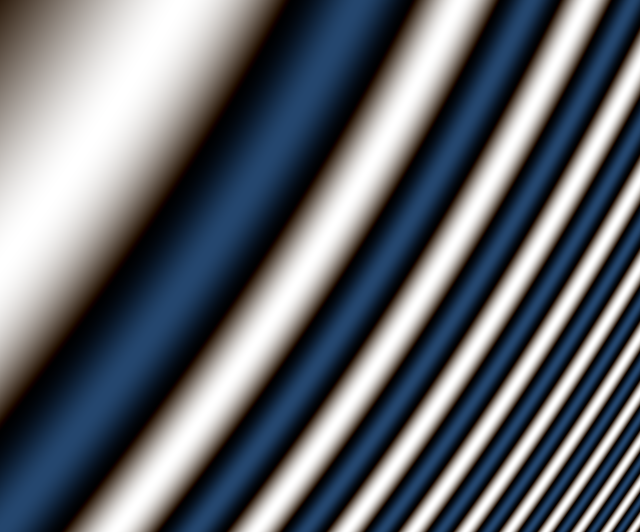
Write a Shadertoy shader that draws this background.

```glsl
#define TAU 6.2831853
#define BASE_LOG -1.417
#define GROWTH_X 2.534
#define GROWTH_Y 1.056
#define BEND_Y 0.21
#define LEFT_LIFT 0.13
#define TOP_DIP 0.25
#define PHASE_SHIFT 0.478
#define WARM_REACH 0.1
#define WARM_TINT vec3(1.0, 1.08, 1.15)
#define BLUE vec3(0.142, 0.276, 0.433)

// Stripe count at a point; p runs from the top left corner to the lower right.
float stripePhase(vec2 p) {
    float nearLeft = (1.0 - p.x) * (1.0 - p.x);
    float density = BASE_LOG + GROWTH_X * p.x + p.y * (GROWTH_Y + BEND_Y * p.y);
    density += LEFT_LIFT * nearLeft * p.y * (2.0 - p.y);
    density -= TOP_DIP * nearLeft * p.x * (1.0 - p.y);
    return exp(density) - PHASE_SHIFT;
}

// Crests fade from white through brown; troughs glow blue out of black.
vec3 stripeColor(float wave) {
    float crest = clamp((wave + WARM_REACH) / (1.0 + WARM_REACH), 0.0, 1.0);
    vec3 warm = max(1.0 - (1.0 - crest) * WARM_TINT, 0.0);
    float trough = max(-wave, 0.0);
    vec3 cool = BLUE * pow(vec3(trough), vec3(2.6, 2.1, 1.9));
    return warm + cool;
}

void mainImage(out vec4 fragColor, in vec2 fragCoord) {
    vec2 uv = fragCoord / iResolution.xy;
    float phase = stripePhase(vec2(uv.x, 1.0 - uv.y));

    // Soften stripes that become too narrow for the canvas.
    float fade = 1.0 - smoothstep(0.3, 0.8, fwidth(phase));
    fragColor = vec4(stripeColor(cos(TAU * phase) * fade), 1.0);
}
```
